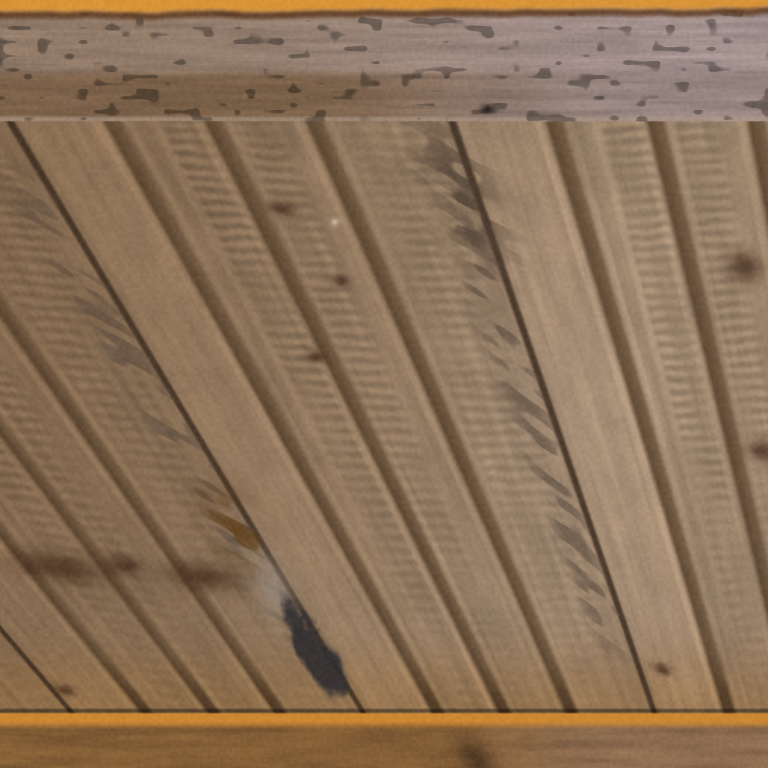
A Shadertoy shader for this texture:

```glsl
const float TOP = 0.842;
const float BOTTOM = 0.075;

float hash(vec2 p) {
    vec3 q = fract(vec3(p.xyx) * 0.1031);
    q += dot(q, q.yzx + 33.33);
    return fract((q.x + q.y) * q.z);
}

float noise(vec2 p) {
    vec2 i = floor(p), f = fract(p);
    f = f * f * (3.0 - 2.0 * f);
    return mix(mix(hash(i), hash(i + vec2(1, 0)), f.x),
               mix(hash(i + vec2(0, 1)), hash(i + vec2(1, 1)), f.x), f.y);
}

float fbm(vec2 p) {
    float sum = 0.0, amp = 0.5;
    for (int i = 0; i < 4; i++) {
        sum += amp * noise(p);
        p = p * 2.03 + 17.1;
        amp *= 0.5;
    }
    return sum;
}

// Soft-edged interval between a and b
float band(float x, float a, float b, float soft) {
    return smoothstep(a - soft, a + soft, x) * (1.0 - smoothstep(b - soft, b + soft, x));
}

// Soft ellipse, sheared by slope
float spot(vec2 p, vec2 center, vec2 radius, float slope) {
    vec2 d = p - center;
    d.y -= slope * d.x;
    d /= radius;
    return exp(-dot(d, d));
}

// Planer ripples in strips across each plank
float ripples(vec2 p, float s, float f) {
    float strips = band(f, 0.335, 0.435, 0.012) + 0.75 * band(f, 0.5, 0.6, 0.02)
                 + 0.65 * band(f, 0.75, 0.94, 0.02);
    float along = p.y + 0.045 * (1.0 - p.x) * s + 0.004 * noise(p * 45.0);
    float patchy = smoothstep(0.2, 0.65, noise(vec2(s * 17.0, p.y * 13.0)));
    return strips * (0.35 + 0.65 * patchy) * sin(along * 400.0);
}

vec3 ceilingColor(vec2 p, float px) {
    // Planks fan out in perspective: s counts planks, t is depth
    float t = (TOP - p.y) / (TOP - BOTTOM);
    float width = mix(0.5755, 0.38, t);
    float s = (p.x - mix(0.013, 0.471, t)) / width;
    float f = fract(s), soft = px / width + 0.006;

    // Base wood and broad lighting
    vec3 col = mix(vec3(0.52, 0.415, 0.31), vec3(0.61, 0.515, 0.42), smoothstep(-0.1, 0.9, p.x));
    col += 0.05 * spot(p, vec2(0.76, 0.46), vec2(0.16, 0.28), 0.0);
    col = mix(col, vec3(0.58, 0.43, 0.26), 0.55 * smoothstep(0.84, 1.0, t));
    col *= 0.97 + 0.07 * band(f, 0.02, 0.22, 0.02);
    col *= 0.9 + 0.2 * fbm(vec2(s * 45.0, t * 4.0));
    col *= 0.94 + 0.12 * fbm(p * 22.0);
    float fade = 1.0 - 0.75 * smoothstep(0.35, 0.95, t);
    col *= 1.0 + fade * (0.105 * ripples(p, s, f) + 0.1 * band(f, 0.315, 0.335, 0.008));

    // Three milled grooves on each plank
    for (int i = 0; i < 3; i++) {
        float d = f - (0.231 + 0.229 * float(i) + 0.026 * t);
        vec3 shade = mix(vec3(0.33, 0.245, 0.165), vec3(0.43, 0.335, 0.245), smoothstep(-0.02, 0.025, d));
        shade = mix(shade, vec3(0.24, 0.16, 0.09), 0.7 * smoothstep(0.9, 1.0, t));
        col = mix(col, shade, 0.82 * band(d, -0.02, 0.021, soft));
        col *= 1.0 + 0.09 * band(d, -0.046, -0.029, 0.006) + 0.06 * band(d, 0.031, 0.043, 0.006);
    }

    // Narrow joint between planks, with mildew beside it
    float joint = 1.0 - smoothstep(0.003, 0.007 + soft, min(f, 1.0 - f));
    col = mix(col, vec3(0.24, 0.18, 0.13), 0.85 * joint);
    float teeth = smoothstep(0.48, 0.72, noise(vec2(s * 22.0, p.y * 75.0 + s * 30.0)));
    float mildew = band(f, 0.89, 0.99, 0.035) * band(t, 0.12, 0.88, 0.1);
    return mix(col, vec3(0.34, 0.285, 0.24), 0.55 * mildew * teeth);
}

// Knots, mould stain and scratches
vec3 addBlemishes(vec3 col, vec2 p) {
    vec4 knots[10] = vec4[10](
        vec4(0.97, 0.652, 0.022, 0.018), vec4(0.99, 0.414, 0.017, 0.012),
        vec4(0.075, 0.262, 0.058, 0.018), vec4(0.162, 0.265, 0.022, 0.012),
        vec4(0.267, 0.249, 0.045, 0.018), vec4(0.365, 0.73, 0.016, 0.007),
        vec4(0.444, 0.634, 0.011, 0.008), vec4(0.411, 0.536, 0.012, 0.009),
        vec4(0.862, 0.129, 0.012, 0.006), vec4(0.083, 0.102, 0.015, 0.008));
    vec2 warped = p + 0.014 * (vec2(fbm(p * 50.0), fbm(p * 50.0 + 9.0)) - 0.47);
    for (int i = 0; i < 10; i++)
        col = mix(col, vec3(0.25, 0.16, 0.105), 0.72 * spot(warped, knots[i].xy, knots[i].zw, -0.12));

    col = mix(col, vec3(0.62, 0.57, 0.53), 0.7 * spot(p, vec2(0.355, 0.235), vec2(0.028, 0.035), -0.8));
    float stain = spot(p, vec2(0.41, 0.155), vec2(0.046, 0.042), -1.2) * (0.35 + 1.25 * fbm(p * 38.0));
    col = mix(col, vec3(0.19, 0.18, 0.19), 0.9 * smoothstep(0.32, 0.62, stain));
    float streaks = smoothstep(0.45, 0.68, noise(vec2(p.x * 28.0, (p.y + p.x * 0.5) * 75.0)));
    float ochre = spot(p, vec2(0.31, 0.31), vec2(0.045, 0.035), -0.5);
    float scratch = spot(p, vec2(0.6, 0.745), vec2(0.055, 0.07), -1.0);
    col = mix(col, vec3(0.36, 0.24, 0.1), 0.8 * ochre * streaks);
    col = mix(col, vec3(0.3, 0.245, 0.2), 0.75 * scratch * streaks);
    return mix(col, vec3(0.83, 0.76, 0.67), 0.75 * spot(p, vec2(0.436, 0.711), vec2(0.005), 0.0));
}

vec3 upperBeam(vec2 p, float px) {
    vec3 face = mix(vec3(0.57, 0.48, 0.41), vec3(0.64, 0.57, 0.56), smoothstep(0.1, 1.0, p.x));
    vec3 lower = mix(vec3(0.49, 0.385, 0.29), vec3(0.59, 0.52, 0.5), smoothstep(0.35, 0.85, p.x));
    vec3 col = mix(lower, face, smoothstep(0.895, 0.915, p.y));
    col *= 0.87 + 0.27 * fbm(p * vec2(9.0, 150.0));
    col = mix(col, vec3(0.68, 0.6, 0.53), 0.65 * band(p.y, 0.841, 0.848, 0.003));
    col *= 1.0 - 0.3 * smoothstep(0.72, 0.87, noise(p * vec2(55.0, 110.0)));
    col *= 1.0 - 0.6 * spot(p, vec2(0.634, 0.858), vec2(0.008, 0.006), 0.0);
    float rim = 0.978 + 0.006 * p.x + 0.004 * noise(vec2(p.x * 35.0, 2.0));
    col = mix(col, vec3(0.37, 0.23, 0.13), 0.8 * band(p.y, rim - 0.006, rim + 0.004, 0.004));
    return mix(col, vec3(0.85, 0.58, 0.22), smoothstep(rim - px, rim + 0.007 + px, p.y));
}

vec3 lowerBeam(vec2 p) {
    vec3 col = mix(vec3(0.51, 0.365, 0.21), vec3(0.55, 0.42, 0.31), smoothstep(0.55, 0.8, p.x));
    col *= 0.84 + 0.32 * fbm(p * vec2(12.0, 100.0));
    col *= 1.0 - 0.4 * spot(p, vec2(0.62, 0.012), vec2(0.025, 0.022), -0.5);
    return mix(col, vec3(0.8, 0.53, 0.2), smoothstep(0.049, 0.062, p.y));
}

void mainImage(out vec4 fragColor, in vec2 fragCoord) {
    vec2 p = fragCoord / iResolution.xy;
    float px = 1.0 / iResolution.y;
    vec3 col = addBlemishes(ceilingColor(p, px), p);
    col = mix(col, upperBeam(p, px), smoothstep(TOP - px, TOP + px, p.y));
    col = mix(lowerBeam(p), col, smoothstep(0.071 - px, 0.072 + px, p.y));
    col *= 1.0 - 0.4 * band(p.y, 0.072, 0.077, 0.002);
    col += 0.035 * (noise(p * 260.0) - 0.5);
    fragColor = vec4(clamp(col, 0.0, 1.0), 1.0);
}
```
